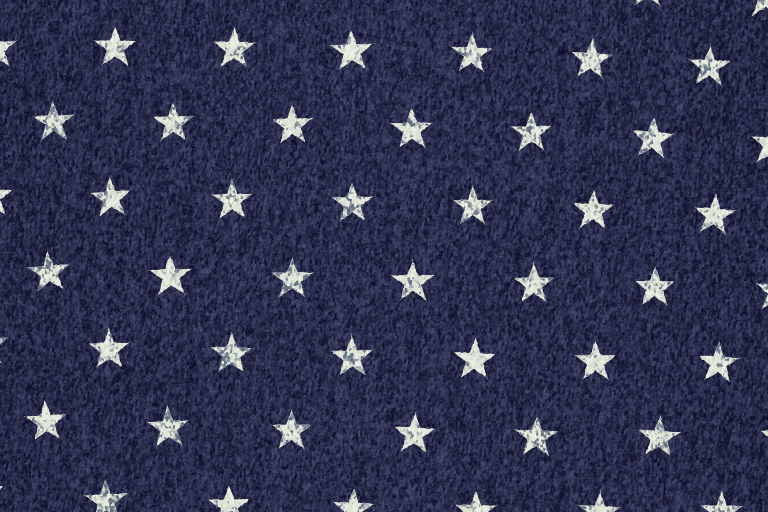
A Shadertoy shader for this pattern:

```glsl
// Worn cream stars printed in staggered, gently warped rows on dark blue denim.

vec3 hash3(vec2 p) {
    vec3 q = fract(p.xyx * vec3(0.1031, 0.1030, 0.0973));
    q += dot(q, q.yxz + 33.33);
    return fract((q.xxy + q.yzz) * q.zyx);
}

// Smooth cellular noise: random cell values blended by distance to cell points
float cellNoise(vec2 p) {
    vec2 base = floor(p);
    float sum = 0.0, total = 0.0;
    for (int j = -1; j <= 1; j++)
    for (int i = -1; i <= 1; i++) {
        vec2 cell = base + vec2(i, j);
        vec3 h = hash3(cell + 211.0);
        vec2 d = cell + h.xy - p;
        float weight = exp(-7.0 * dot(d, d));
        sum += weight * h.z;
        total += weight;
    }
    return sum / total;
}

// Signed distance to a five-pointed star, tilted clockwise (y points up)
float starDistance(vec2 p, float radius, float tilt) {
    float sector = 1.2566371;
    float angle = atan(p.x, p.y) - tilt;
    angle = abs(mod(angle + 0.5 * sector, sector) - 0.5 * sector);
    vec2 q = length(p) * vec2(sin(angle), cos(angle));
    vec2 tip = vec2(0.0, radius);
    vec2 notch = 0.41 * radius * vec2(sin(0.5 * sector), cos(0.5 * sector));
    vec2 edge = normalize(notch - tip);
    return dot(q - tip, vec2(-edge.y, edge.x));
}

// Distance to the nearest star (x) and its share of remaining ink (y)
vec2 starField(vec2 p) {
    vec2 nearest = vec2(1e3, 0.0);
    float nearRow = round((p.y - 51.0) / 76.5);
    for (int k = -1; k <= 1; k++) {
        float row = nearRow + float(k);
        float spacing = 119.0 + 0.7 * row;
        float stagger = 0.5 * mod(row, 2.0);
        float col = round((p.x - 352.5) / spacing - stagger) + stagger;
        // Rows slope down to the right and bend with the cloth
        float bend = 0.75 - 0.26 * row;
        vec2 center = vec2(352.5 + spacing * col,
                           51.0 + 76.5 * row + 3.1 * col + bend * col * col);
        vec3 h = hash3(vec2(2.0 * col, row) + 57.0);
        center += 1.5 * (h.xy - 0.5);
        float tilt = 0.018 * col + 0.09 * (h.x - 0.5);
        float d = starDistance((p - center) * vec2(1.0, -1.0), 21.2 + h.y, tilt);
        if (d < nearest.x) nearest = vec2(d, h.z);
    }
    return nearest;
}

// Twill tone from dark (0) to light (1)
float denimTone(vec2 p) {
    float yarn = cellNoise(vec2(p.x + 0.15 * p.y, p.y) / vec2(2.1, 4.2));
    float grain = cellNoise(p / 1.7 + 400.0);
    float streaks = sin(p.x * 1.37 + 1.5 * sin(p.y * 0.11))
                  + sin(p.x * 0.43 + 2.0 * sin(p.y * 0.031))
                  + sin(p.x * 0.19 - 1.2 * sin(p.y * 0.017));
    return 0.45 + 0.72 * (yarn - 0.5) + 0.5 * (grain - 0.5) + 0.035 * streaks;
}

void mainImage(out vec4 fragColor, in vec2 fragCoord) {
    // Canvas is 768 units wide, measured down from the top
    float unitsPerPixel = 768.0 / iResolution.x;
    vec2 p = vec2(fragCoord.x, iResolution.y - fragCoord.y) * unitsPerPixel;

    // Cloth, slightly darker toward the side edges
    float tone = denimTone(p);
    float side = p.x / 384.0 - 1.0;
    float lit = clamp(tone + 0.03 - 0.08 * side * side, 0.0, 1.0);
    vec3 color = mix(vec3(0.06, 0.07, 0.18), vec3(0.28, 0.29, 0.43), lit);

    // Print with ragged edges, rubbed patches and threads showing through
    vec2 star = starField(p);
    float fleck = cellNoise(p / vec2(2.3, 2.8) + 90.0);
    float patches = cellNoise(p / 9.0 + 30.0);
    float soft = 0.6 * unitsPerPixel;
    float shape = 1.0 - smoothstep(-soft, soft, star.x + 1.3 * (fleck - 0.5));
    float ink = smoothstep(0.3, 0.9, fleck + 0.5 * patches + 0.25 * star.y);
    vec3 print = mix(vec3(0.40, 0.45, 0.52), vec3(0.88, 0.90, 0.85), ink);
    print += 0.12 * (tone - 0.45);
    color = mix(color, print, shape);

    fragColor = vec4(color, 1.0);
}
```
